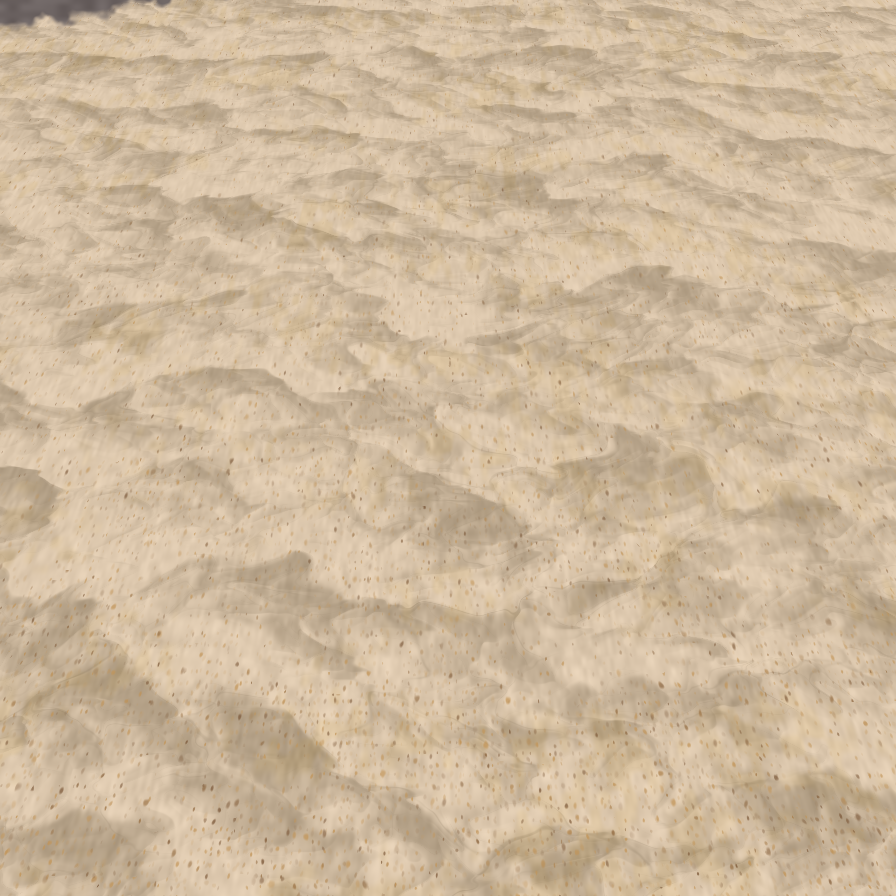
Write a Shadertoy shader that draws this texture.

```glsl
#define HORIZON 1.6
#define DEPTH 2.2
#define MOUND_SCALE 7.5
#define EDGE_SHARPNESS 11.0
#define CREASE_DEPTH 0.30
#define SPECK_SCALE vec2(150.0, 88.0)
#define SPECK_SHARE 0.62
#define GRAIN_CONTRAST 0.06
#define LIT_SAND vec3(0.875, 0.793, 0.69)
#define SHADED_SAND vec3(0.70, 0.625, 0.525)
#define OCHRE vec3(0.76, 0.58, 0.34)
#define BROWN vec3(0.48, 0.34, 0.22)

vec2 hash2(vec2 p) {
    vec3 q = fract(p.xyx * vec3(0.1031, 0.1030, 0.0973));
    q += dot(q, q.yzx + 33.33);
    return fract((q.xx + q.yz) * q.zy);
}

float valueNoise(vec2 p) {
    vec2 cell = floor(p), f = fract(p);
    f = f * f * (3.0 - 2.0 * f);
    float low = mix(hash2(cell).x, hash2(cell + vec2(1, 0)).x, f.x);
    float high = mix(hash2(cell + vec2(0, 1)).x, hash2(cell + vec2(1, 1)).x, f.x);
    return mix(low, high, f.y);
}

// Cellular mounds: xy is the slope towards the summit, z the crease between mounds
vec3 mounds(vec2 p) {
    vec2 cell = floor(p), slope = vec2(0.0);
    float total = 0.0, strongest = 0.0;
    for (int j = -1; j <= 1; j++)
    for (int i = -1; i <= 1; i++) {
        vec2 id = cell + vec2(i, j);
        vec2 toSummit = id + hash2(id) - p;
        float weight = exp(-EDGE_SHARPNESS * dot(toSummit, toSummit));
        slope += weight * toSummit;
        total += weight;
        strongest = max(strongest, weight);
    }
    total = max(total, 1e-12);
    return vec3(slope / total, 1.0 - smoothstep(0.48, 0.62, strongest / total));
}

// Lit slopes of several sizes of mound, roughened by noise
float sandRelief(vec2 ground) {
    vec2 p = ground * MOUND_SCALE + 40.0;
    p += 0.16 * sin(p.yx * 1.7 + vec2(0.0, 2.0));
    p += 0.30 * (vec2(valueNoise(p * 3.0), valueNoise(p * 3.0 + 31.0)) - 0.5);
    p += 0.14 * (vec2(valueNoise(p * 9.0), valueNoise(p * 9.0 + 57.0)) - 0.5);
    float relief = 0.0, amplitude = 1.15;
    for (int octave = 0; octave < 4; octave++) {
        vec3 mound = mounds(p);
        float patchMask = smoothstep(0.4, 0.75, valueNoise(p * 0.9 + 17.0));
        relief += amplitude * (dot(mound.xy, vec2(0.4, 0.92)) - CREASE_DEPTH * patchMask * mound.z);
        p = mat2(0.8, 0.6, -0.6, 0.8) * p * 1.9 + 13.7;
        amplitude *= 0.62;
    }
    return relief;
}

// Upright coloured grains: rgb is the colour, a the cover
vec4 specks(vec2 p, float share, float blur) {
    p.x += 0.35 * valueNoise(p * 1.7);
    vec2 cell = floor(p);
    vec2 pick = hash2(cell + 71.0), tone = hash2(cell + 153.0);
    vec2 center = 0.3 + 0.4 * hash2(cell);
    vec2 radius = mix(vec2(0.14, 0.14), vec2(0.25, 0.28), pick.y);
    float distanceToGrain = length((fract(p) - center) / radius);
    float cover = 1.0 - smoothstep(0.55 - blur, 1.2 + blur, distanceToGrain);
    cover *= step(pick.x, share) * mix(0.15, 0.85, tone.x * tone.x * tone.x);
    return vec4(mix(OCHRE, BROWN, smoothstep(0.4, 0.95, tone.y)), cover);
}

void mainImage(out vec4 fragColor, in vec2 fragCoord) {
    vec2 uv = fragCoord / iResolution.xy;

    // Perspective: ground plane for relief, evenly scaled plane for grains
    float nearness = HORIZON - uv.y;
    vec2 ground = vec2(uv.x - 0.5, DEPTH) / nearness;
    vec2 grainPlane = vec2((uv.x - 0.5) / nearness, -log(nearness)) + 3.0;

    // Soft light over the mounds, mottled at two sizes
    float relief = sandRelief(ground) * mix(1.0, 0.8, uv.y);
    relief += 0.35 * (valueNoise(ground * 7.0) - 0.5);
    relief += 0.30 * (valueNoise(grainPlane * vec2(48.0, 60.0)) - 0.5);
    vec3 color = mix(SHADED_SAND, LIT_SAND, smoothstep(-0.98, 0.5, relief));

    // Fine streaked grain with a faint warm tint
    float streak = valueNoise(grainPlane * vec2(300.0, 120.0)) + valueNoise(grainPlane * vec2(140.0, 110.0));
    color += GRAIN_CONTRAST * (streak - 1.0) * mix(1.0, 0.5, uv.y);
    float warmth = valueNoise(grainPlane * vec2(110.0, 75.0) + 9.0) * valueNoise(ground * 11.0 + 3.0);
    color -= vec3(0.012, 0.022, 0.055) * smoothstep(0.22, 0.6, warmth);

    // Scattered specks, thicker in patches and towards the viewer
    float share = SPECK_SHARE * mix(1.0, 0.35, smoothstep(0.0, 0.9, uv.y));
    share *= 0.2 + 1.3 * valueNoise(ground * 14.0 + 5.0);
    for (int layer = 0; layer < 2; layer++) {
        float size = 1.0 + 0.4 * float(layer);
        vec4 speck = specks(grainPlane * SPECK_SCALE * size + 19.0 * float(layer), share, 0.15 + 0.3 * uv.y);
        color = mix(color, speck.rgb, speck.a * mix(0.95, 0.6, uv.y));
    }

    // Dark ground beyond the ragged far corner
    float ragged = 0.016 * (valueNoise(uv * vec2(60.0, 35.0)) - 0.5) + 0.008 * (valueNoise(uv * 150.0) - 0.5);
    float beyond = smoothstep(-0.005, 0.006, uv.y - 0.966 - 0.17 * uv.x + ragged);
    vec3 darkGround = vec3(0.42, 0.385, 0.38) + 0.08 * (valueNoise(uv * vec2(70.0, 120.0)) - 0.5);
    color = mix(color, darkGround, beyond);

    fragColor = vec4(color, 1.0);
}
```
